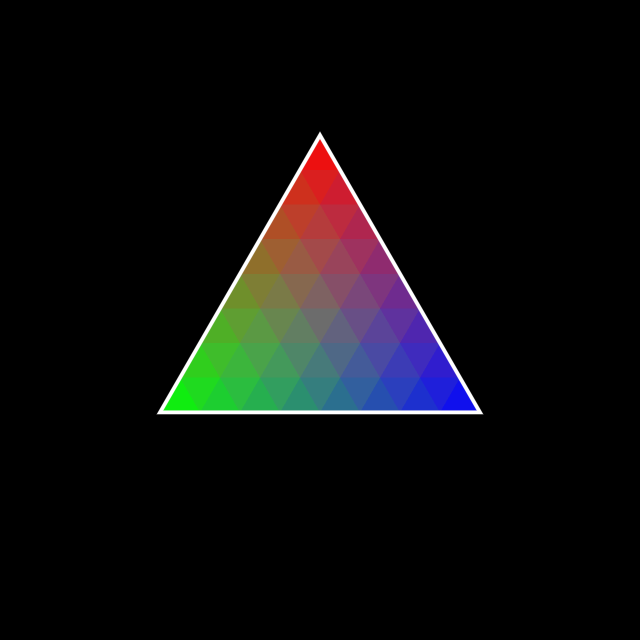
This background is drawn by a WebGL 2 fragment shader. Its source:

```glsl
#version 300 es
precision highp float;
// A white-outlined equilateral triangle on black, split into small triangular cells.
// Each cell takes one flat colour: red, green and blue fall off linearly with the
// distance from the cell centre to the top, left and right corners.

#define SIDE 0.5
#define CELLS 8.0
#define HALF_LINE 0.003
#define SAMPLES 2

uniform vec2 u_resolution;
out vec4 fragColor;

const float CIRCUMRADIUS = SIDE / sqrt(3.0);
const float HEIGHT = 1.5 * CIRCUMRADIUS;

// Corners of the triangle around the origin
const vec2 TOP = vec2(0.0, CIRCUMRADIUS);
const vec2 LEFT = vec2(-0.5 * SIDE, -0.5 * CIRCUMRADIUS);
const vec2 RIGHT = vec2(0.5 * SIDE, -0.5 * CIRCUMRADIUS);

// Weights of the three corners at p; they sum to one
vec3 barycentric(vec2 p) {
    vec3 along = vec3(dot(p, TOP), dot(p, LEFT), dot(p, RIGHT)) / CIRCUMRADIUS;
    return 1.0 / 3.0 + along / HEIGHT;
}

// Flat colour of the cell that holds the weights
vec3 cellColor(vec3 weights) {
    vec3 cell = floor(weights * CELLS);
    float spare = CELLS - dot(cell, vec3(1.0));   // 1 in upright cells, 2 in inverted ones
    vec3 middle = (cell + spare / 3.0) / CELLS;
    vec2 centre = middle.x * TOP + middle.y * LEFT + middle.z * RIGHT;
    vec3 reach = vec3(distance(centre, TOP), distance(centre, LEFT), distance(centre, RIGHT));
    return clamp(1.0 - reach / SIDE, 0.0, 1.0);
}

vec3 shade(vec2 p, float pixel) {
    vec3 weights = barycentric(p);
    // Depth below the nearest side, with sharp mitred corners
    float depth = HEIGHT * min(weights.x, min(weights.y, weights.z));
    vec3 color = depth > 0.0 ? cellColor(weights) : vec3(0.0);
    float line = 1.0 - smoothstep(-0.5 * pixel, 0.5 * pixel, abs(depth) - HALF_LINE);
    return mix(color, vec3(1.0), line);
}

void main() {
    float pixel = 1.0 / min(u_resolution.x, u_resolution.y);

    // Average a few samples per pixel to smooth the cell edges
    vec3 sum = vec3(0.0);
    for (int j = 0; j < SAMPLES; j++) {
        for (int i = 0; i < SAMPLES; i++) {
            vec2 offset = (vec2(i, j) + 0.5) / float(SAMPLES) - 0.5;
            vec2 p = (gl_FragCoord.xy + offset - 0.5 * u_resolution) * pixel;
            sum += shade(p, pixel);
        }
    }
    fragColor = vec4(sum / float(SAMPLES * SAMPLES), 1.0);
}
```
